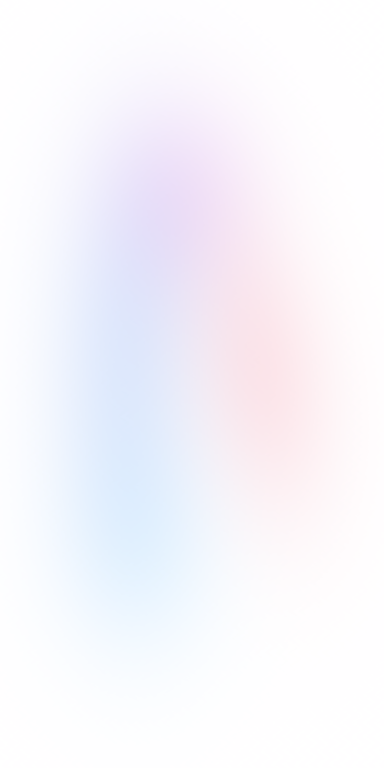
Reproduce this background procedurally as a WebGL 1 fragment shader.

```glsl
precision highp float;

uniform vec2 u_resolution;

const vec3 PAPER = vec3(1.0, 0.998, 1.0);

// Light each tint removes from the paper
const vec3 VIOLET_INK = vec3(0.032, 0.088, 0.018);
const vec3 PERIWINKLE_INK = vec3(0.122, 0.082, 0.010);
const vec3 SKY_INK = vec3(0.086, 0.035, 0.0);
const vec3 ROSE_INK = vec3(0.010, 0.100, 0.084);

// Soft elliptical glow; lean shifts it sideways with height
float glow(vec2 p, vec2 center, vec2 spread, float lean) {
  vec2 d = p - center;
  d.x -= lean * d.y;
  d /= spread;
  return exp(-0.5 * dot(d, d));
}

// Fine layered waves that keep the wide gradients from banding
float grain(vec2 p) {
  float sum = 0.0;
  float amplitude = 0.5;
  vec2 wave = vec2(211.0, 173.0);
  for (int i = 0; i < 3; i++) {
    sum += amplitude * sin(p.x * wave.x + 2.0 * sin(p.y * wave.y));
    wave = wave.yx * 1.7;
    amplitude *= 0.5;
  }
  return sum;
}

void main() {
  // Canvas one unit wide and two units tall
  vec2 p = gl_FragCoord.xy / u_resolution * vec2(1.0, 2.0);

  // Overlapping tints
  vec3 ink = VIOLET_INK * glow(p, vec2(0.469, 1.505), vec2(0.151, 0.185), 0.0);
  ink += PERIWINKLE_INK * glow(p, vec2(0.326, 1.115), vec2(0.140, 0.338), 0.04);
  ink += SKY_INK * glow(p, vec2(0.365, 0.594), vec2(0.151, 0.221), 0.0);
  ink += ROSE_INK * glow(p, vec2(0.682, 1.036), vec2(0.130, 0.273), -0.13);

  vec3 color = PAPER - ink + 0.001 * grain(p);
  gl_FragColor = vec4(clamp(color, 0.0, 1.0), 1.0);
}
```
